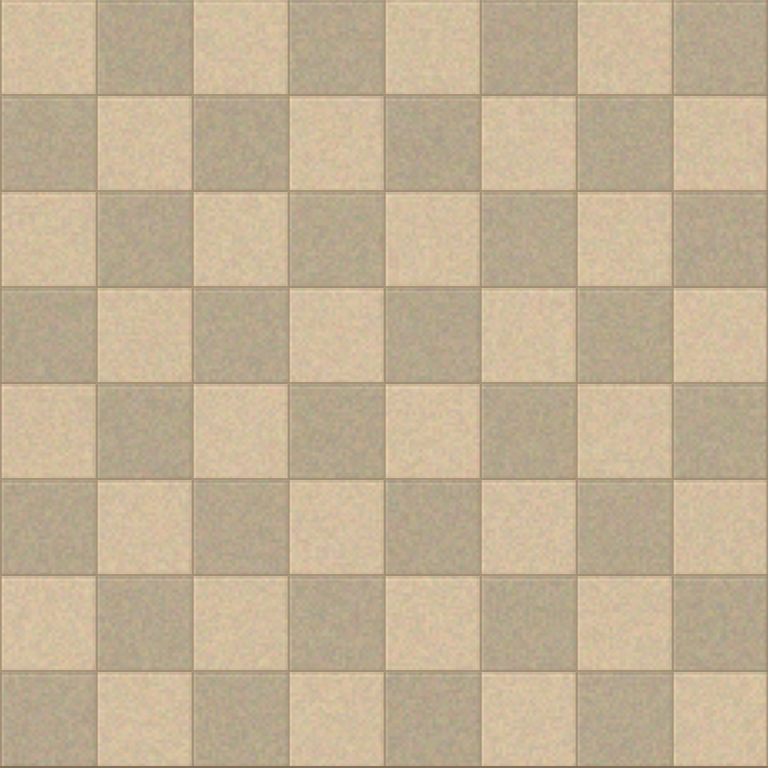
A WebGL 1 fragment shader for this pattern:

```glsl
precision highp float;
// Eight by eight checkerboard of sandy stone tiles with thin seams and lit bevels.

uniform vec2 u_resolution;

vec3 hash32(vec2 p) {
  vec3 q = fract(p.xyx * vec3(0.1031, 0.1030, 0.0973));
  q += dot(q, q.yxz + 33.33);
  return fract((q.xxy + q.yzz) * q.zyx);
}

// Value noise with an independent field per colour channel, in -0.5 to 0.5
vec3 grain(vec2 p) {
  vec2 i = floor(p);
  vec2 f = fract(p);
  f = f * f * (3.0 - 2.0 * f);
  vec3 low = mix(hash32(i), hash32(i + vec2(1.0, 0.0)), f.x);
  vec3 high = mix(hash32(i + vec2(0.0, 1.0)), hash32(i + 1.0), f.x);
  return mix(low, high, f.y) - 0.5;
}

// Soft-edged line of the given half width around distance zero
float line(float d, float halfWidth, float pixel) {
  return 1.0 - smoothstep(halfWidth - 0.5 * pixel, halfWidth + 0.5 * pixel, abs(d));
}

// Signed distance to the nearest whole number
float toSeam(float x) {
  return x - floor(x + 0.5);
}

void main() {
  vec2 uv = gl_FragCoord.xy / u_resolution;
  vec2 p = uv * 8.0;
  float pixel = 8.0 / min(u_resolution.x, u_resolution.y);
  vec2 cell = floor(p);
  vec2 f = fract(p);

  // Alternating stone colours with a slight tone shift per tile
  float light = mod(cell.x + cell.y, 2.0);
  vec3 color = mix(vec3(0.708, 0.65, 0.55), vec3(0.823, 0.743, 0.625), light);
  color += 0.008 * (hash32(cell + 7.0).x - 0.5);

  // Fine coloured speckle over broader mottling
  vec3 fine = grain(uv * 230.0);
  vec3 broad = grain(uv * 95.0 + 41.0);
  color += 0.055 * fine + 0.025 * broad + 0.035 * fine.x;

  // Bevel: lit left and top edges, shaded right and bottom edges
  color += 0.035 * line(f.x - 0.03, 0.011, pixel);
  color += 0.04 * line(f.y - 0.962, 0.011, pixel);
  color -= 0.025 * line(f.x - 0.978, 0.009, pixel);
  color -= 0.02 * line(f.y - 0.03, 0.008, pixel);
  color -= 0.035 * line(f.y - 0.98, 0.008, pixel);

  // Seams between tiles
  float seam = max(line(toSeam(p.x - 0.006), 0.011, pixel),
                   line(toSeam(p.y - 0.009), 0.012, pixel));
  color = mix(color, vec3(0.615, 0.535, 0.43), 0.8 * seam);

  // Darker border along the bottom and right of the field
  color = mix(color, vec3(0.48, 0.39, 0.3), 0.75 * line(p.y, 0.022, pixel));
  color = mix(color, vec3(0.58, 0.5, 0.4), 0.6 * line(p.x - 8.0, 0.016, pixel));

  gl_FragColor = vec4(color, 1.0);
}
```
